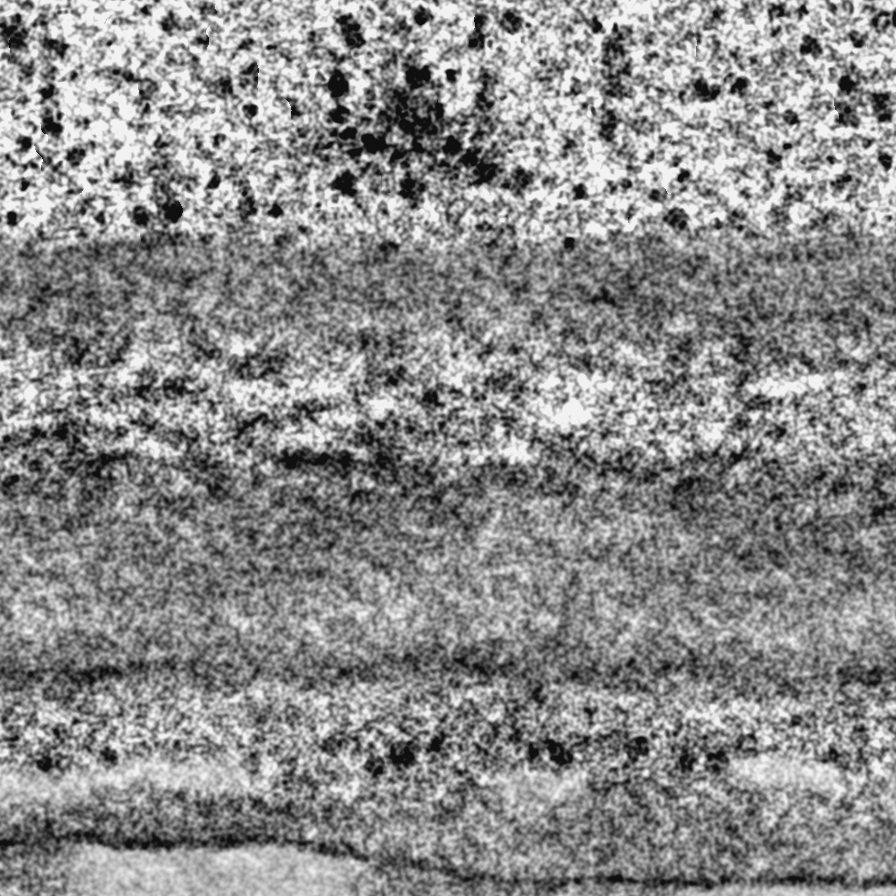
This texture is drawn by a WebGL 1 fragment shader. Its source:

```glsl
precision highp float;
// Weathered grey rock section: pitted crust on top, grainy horizontal strata below.
uniform vec2 u_resolution;

vec2 hash2(vec2 p) {
  vec3 q = fract(p.xyx * vec3(0.1031, 0.103, 0.0973));
  q += dot(q, q.yzx + 33.33);
  return fract((q.xx + q.yz) * q.zy);
}

float cornerSlope(vec2 cell, vec2 offset) {
  float angle = 6.2832 * hash2(cell).x;
  return dot(vec2(cos(angle), sin(angle)), offset);
}

// Gradient noise, roughly -0.7 to 0.7
float noise(vec2 p) {
  vec2 i = floor(p), f = p - i;
  vec2 u = f * f * f * (f * (f * 6.0 - 15.0) + 10.0);
  vec2 e = vec2(1.0, 0.0);
  return mix(mix(cornerSlope(i, f), cornerSlope(i + e, f - e), u.x),
             mix(cornerSlope(i + e.yx, f - e.yx), cornerSlope(i + 1.0, f - 1.0), u.x), u.y);
}

// Distance to the nearest scattered pit, in units of its radius
float pitDistance(vec2 p, float density) {
  vec2 cell = floor(p);
  float nearest = 4.0;
  for (int y = -1; y <= 1; y++) {
    for (int x = -1; x <= 1; x++) {
      vec2 c = cell + vec2(float(x), float(y));
      vec2 place = hash2(c + 17.0), kind = hash2(c + 71.0);
      float d = length(p - c - 0.15 - 0.7 * place) / mix(0.2, 0.48, kind.x);
      nearest = min(nearest, d + 4.0 * step(density, kind.y));
    }
  }
  return nearest;
}

// Soft stratum centred on a height
float stratum(float y, float centre, float halfWidth) {
  float d = (y - centre) / halfWidth;
  return exp(-d * d);
}

void main() {
  vec2 p = gl_FragCoord.xy / u_resolution;
  vec2 ragged = p + 0.006 * vec2(noise(p * 70.0), noise(p * 70.0 + 40.0));
  vec2 turned = mat2(0.8, 0.6, -0.6, 0.8) * p;
  float y = ragged.y + 0.025 * noise(p * vec2(5.0, 9.0) + 3.0);

  // Zones by height
  float crust = smoothstep(0.71, 0.76, y);
  float middle = stratum(y, 0.54, 0.085);
  float lower = stratum(y, 0.17, 0.065);

  // Fine grain, livelier in the rough zones
  float grain = 0.22 * noise(turned * 48.0) + 0.34 * noise(turned * 92.0 + 11.0)
              + 0.34 * noise(turned * 171.0 + 29.0);
  float tone = 0.51 + grain * (0.8 + 0.5 * crust + 0.5 * middle + 0.45 * lower);

  // Flattened patches and large clouds
  float flake = noise(ragged * vec2(15.0, 38.0) + 7.0);
  float clump = noise(ragged * vec2(32.0, 46.0) + 19.0);
  tone += flake * (0.12 + 0.36 * middle + 0.1 * lower);
  tone += clump * (0.12 + 0.26 * middle + 0.14 * lower + 0.2 * crust);
  tone += 0.14 * noise(p * vec2(4.0, 7.0) + 51.0);

  // Pale and dark strata
  tone += 0.11 * stratum(y, 0.565, 0.025) + 0.09 * stratum(y, 0.505, 0.016);
  tone += 0.07 * stratum(y, 0.31, 0.03) + 0.08 * stratum(y, 0.2, 0.025);
  tone -= 0.12 * stratum(y, 0.47, 0.018) + 0.15 * stratum(y, 0.25, 0.014);
  tone -= 0.05 * stratum(y, 0.68, 0.04) + 0.04 * stratum(y, 0.43, 0.02);

  // Crust: pale grains, dark columns, one broad stain and pits with light rims
  float column = noise(ragged * vec2(19.0, 5.0) + 5.0);
  float stain = 1.0 - smoothstep(0.5, 1.3, length((ragged - vec2(0.46, 0.84)) / vec2(0.12, 0.055)));
  float pit = pitDistance(ragged * 27.0, 0.36 + 0.45 * column);
  float pore = pitDistance(ragged * 52.0 + 9.0, 0.36);
  tone += crust * (0.17 - 0.28 * smoothstep(0.15, 0.5, column) - 0.26 * stain);
  tone += crust * (0.12 * stratum(pit, 1.45, 0.3) + 0.12 * stratum(pore, 1.5, 0.35));
  tone -= crust * 0.42 * (1.0 - smoothstep(0.5, 1.15, pit));
  tone -= crust * 0.24 * (1.0 - smoothstep(0.4, 1.1, pore));

  // Broken pale seam with round dark nodules along its upper edge
  float seam = stratum(ragged.y, 0.135 + 0.03 * noise(vec2(p.x * 5.0, 2.5)), 0.019);
  seam *= smoothstep(-0.15, 0.15, noise(vec2(p.x * 8.0, 8.4)) + 0.06);
  float nodule = pitDistance(ragged * 23.0 + 4.0, 0.5);
  tone = mix(tone, 0.82 + 0.4 * grain, 0.8 * seam);
  tone -= 0.3 * stratum(ragged.y, 0.16, 0.03) * (1.0 - smoothstep(0.6, 1.1, nodule));

  // Thin dark crack above smooth pale slabs at the base
  float crack = mix(0.062, 0.017, smoothstep(0.3, 0.55, p.x)) + 0.012 * noise(vec2(p.x * 9.0, 4.3));
  float slab = 1.0 - smoothstep(-0.014, -0.004, ragged.y - crack);
  float slabSpan = smoothstep(0.04, 0.12, p.x) - smoothstep(0.36, 0.44, p.x)
                 + smoothstep(0.73, 0.8, p.x);
  tone = mix(tone, 0.73 + 0.35 * grain + 0.15 * flake, 0.85 * slab * slabSpan);
  tone -= 0.24 * stratum(ragged.y, crack, 0.006);

  // Stretch contrast, then round off both ends
  tone = 0.53 + 1.12 * (tone - 0.53);
  tone = mix(tone, smoothstep(0.0, 1.0, tone), 0.35);
  gl_FragColor = vec4(vec3(clamp(tone, 0.06, 0.95)), 1.0);
}
```
